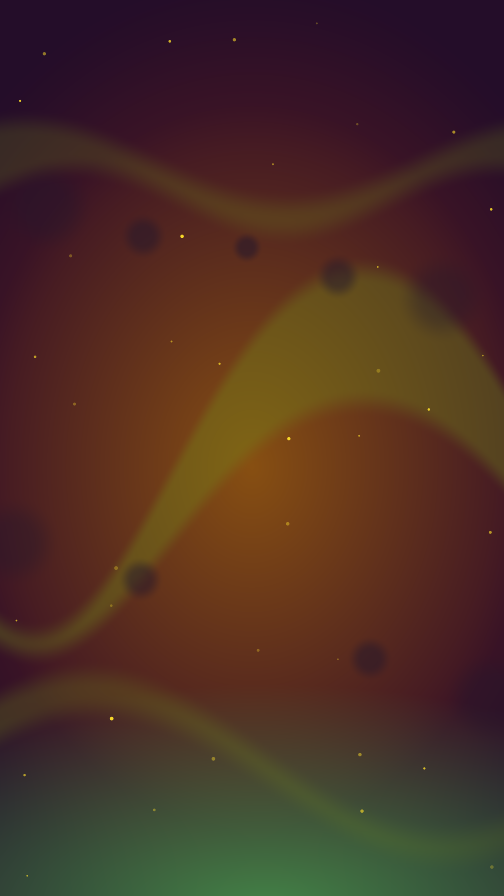
A Shadertoy shader for this background:

```glsl
// A warm dusk haze: an amber glow on plum, a green light rising from below,
// three soft olive ribbons bounded by cosine edges, rows of blurred dark discs
// and hash-scattered sparks. Lengths are in canvas widths, origin lower left.

const float TAU = 6.2831853;
const float TALL = 1.7778;            // canvas height in widths

const vec3 PLUM   = vec3(0.14, 0.05, 0.16);
const vec3 MAROON = vec3(0.24, 0.08, 0.145);
const vec3 AMBER  = vec3(0.53, 0.31, 0.07);
const vec3 GREEN  = vec3(0.28, 0.60, 0.30);
const vec3 OLIVE  = vec3(0.45, 0.55, 0.10);
const vec3 SHADE  = vec3(0.14, 0.09, 0.17);
const vec3 SPARK  = vec3(0.98, 0.86, 0.16);

// Sine-free hash: two values in 0..1 for a 2D seed
vec2 hash22(vec2 seed) {
    vec3 h = fract(seed.xyx * vec3(0.1031, 0.1030, 0.0973));
    h += dot(h, h.yzx + 33.33);
    return fract((h.xx + h.yz) * h.zy);
}

// Distance from a centre, scaled so that the ellipse rim lies at 1
float ellipse(vec2 p, vec2 centre, vec2 radii) {
    return length((p - centre) / radii);
}

// Wavy edge height; wave = (mid height, amplitude, crest x, period)
float waveEdge(float x, vec4 wave, float lift) {
    float angle = TAU * (x - wave.z) / wave.w;
    float s = sin(angle);
    return wave.x + wave.y * cos(angle) + lift * s * s;
}

// Soft coverage of the band between two wavy edges
float ribbon(vec2 p, vec4 top, vec4 bottom, float lift, float blur) {
    float below = waveEdge(p.x, top, lift) - p.y;
    float above = p.y - waveEdge(p.x, bottom, lift * 0.7);
    return smoothstep(-blur, blur, below) * smoothstep(-blur, blur, above);
}

// Row of blurred discs from start to end: small inside, wide and faint outside
float discRow(vec2 p, vec2 start, vec2 end, int count, float easing) {
    float cover = 0.0;
    for (int i = 0; i < count; i++) {
        float t = float(i) / float(count - 1);
        t = mix(t, smoothstep(0.0, 1.0, t), easing);
        float outer = abs(2.0 * t - 1.0);
        outer *= outer;
        vec2 jitter = 0.03 * (hash22(vec2(float(i) + 3.0, start.y * 10.0)) - 0.5);
        float radius = mix(0.025, 0.072, outer);
        float d = length(p - mix(start, end, t) - jitter);
        float disc = 1.0 - smoothstep(radius * 0.45, radius * 1.3, d);
        cover = max(cover, disc * mix(0.55, 0.35, outer));
    }
    return cover;
}

// One small spark in most cells of a jittered grid
float sparks(vec2 p, float cellSize, float pixel) {
    vec2 cell = floor(p / cellSize);
    vec2 spot = (cell + mix(vec2(0.1), vec2(0.9), hash22(cell + 7.0))) * cellSize;
    vec2 trait = hash22(cell + 41.0);
    float radius = mix(0.0015, 0.0038, trait.x);
    float dot1 = 1.0 - smoothstep(radius - pixel * 0.5, radius + pixel * 0.5, length(p - spot));
    return dot1 * step(0.2, trait.y) * mix(0.25, 1.0, trait.y * trait.y);
}

void mainImage(out vec4 fragColor, in vec2 fragCoord) {
    vec2 p = fragCoord / iResolution.xy * vec2(1.0, TALL);
    float pixel = 1.0 / iResolution.x;

    // Amber centre falling through maroon to plum
    float glow = ellipse(p, vec2(0.5, 0.852), vec2(0.56, 0.72));
    vec3 color = mix(AMBER, MAROON, min(glow, 1.0));
    color = mix(color, PLUM, smoothstep(0.85, 1.4, glow));

    // Green light from the lower edge
    float rise = ellipse(p, vec2(0.53, -0.03), vec2(1.0, 0.45));
    color = mix(color, GREEN, 0.85 * max(1.0 - rise, 0.0));

    // Upper, middle and lower ribbons
    float upper = ribbon(p, vec4(1.454, -0.081, 0.567, 1.042),
                            vec4(1.380, -0.065, 0.567, 0.833), 0.0, 0.028);
    float middle = ribbon(p, vec4(0.880, 0.363, 0.718, 1.296),
                             vec4(0.731, 0.248, 0.718, 1.296), 0.055, 0.03);
    float lower = ribbon(p, vec4(0.280, 0.160, 0.174, 1.389),
                            vec4(0.220, 0.150, 0.197, 1.389), 0.0, 0.03);
    color = mix(color, OLIVE, 0.22 * upper);
    color = mix(color, OLIVE, 0.35 * middle);
    color = mix(color, OLIVE, 0.27 * lower * (1.0 - 0.5 * p.x));

    // Dark discs in two drifting rows
    float discs = max(discRow(p, vec2(0.08, 1.36), vec2(0.87, 1.19), 5, 0.0),
                      discRow(p, vec2(0.035, 0.70), vec2(0.96, 0.38), 4, 1.0));
    color = mix(color, SHADE, discs);

    // Sparks on top
    color = mix(color, SPARK, sparks(p, 0.2, pixel));
    fragColor = vec4(color, 1.0);
}
```
